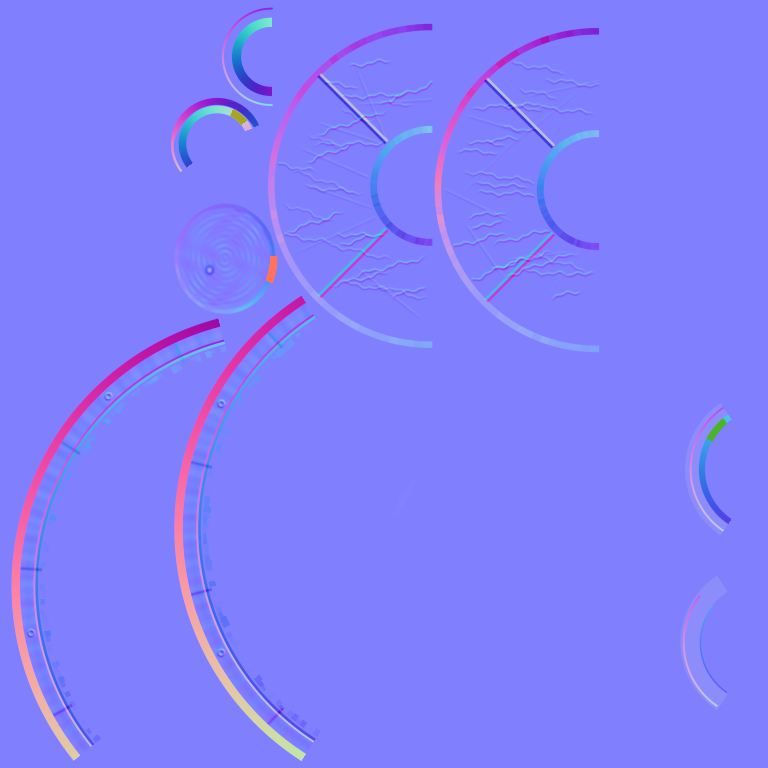
Write a WebGL 2 fragment shader that draws this texture map.

```glsl
#version 300 es
precision highp float;
// Tangent-space normal map: two cracked half discs, long curved rails, small arcs and a worn round cap.
uniform vec2 u_resolution;
out vec4 fragColor;

vec3 hash3(float n) { return fract(sin(n * vec3(12.99, 78.23, 39.43) + 1.7) * 4375.85); }

// Antialiased 1 inside [lo, hi].
float band(float x, float lo, float hi) {
    float e = 0.7 / u_resolution.y;
    return smoothstep(lo - e, lo + e, x) * (1.0 - smoothstep(hi - e, hi + e, x));
}

// Signed angle of d measured from the direction mid.
float angleFrom(vec2 d, float mid) {
    float c = cos(mid), s = sin(mid);
    return atan(c * d.y - s * d.x, c * d.x + s * d.y);
}

// Slope across a thin raised line.
float ridge(float v, float w) { return 2.0 * v / w * exp(-v * v / (w * w)); }

// Scattered wavy cracks mixed with straight scratches.
vec2 cracks(vec2 d, float seed) {
    vec2 tilt = vec2(0.0);
    for (int i = 0; i < 32; i++) {
        float k = float(i);
        vec3 h = hash3(k + seed);
        float a = 1.72 + 2.84 * (k + 0.5) / 32.0;
        bool scratch = i % 4 == 1;
        float turn = (h.y - 0.5) * (scratch ? 2.6 : 0.8);
        vec2 dir = vec2(cos(turn), sin(turn)), side = vec2(-dir.y, dir.x);
        vec2 q = d - (0.105 + 0.075 * h.x) * vec2(cos(a), sin(a));
        float u = dot(q, dir), v = dot(q, side);
        if (!scratch) v += 0.002 * sin(u * 150.0 + k) + 0.001 * sin(u * 390.0 + k * 2.0);
        float len = 0.02 + 0.035 * h.z + (scratch ? 0.02 : 0.0);
        float fade = 1.0 - smoothstep(0.6 * len, len, abs(u));
        tilt += side * ridge(v, 0.0017) * fade * (scratch ? 0.12 : 0.16 + 0.3 * h.y);
    }
    return tilt;
}

// Half disc with bevelled rims and two diagonal spokes.
vec2 halfDisc(vec2 d, float seed, float strength) {
    float r = length(d);
    if (r > 0.22 || d.x > 0.01) return vec2(0.0);
    vec2 o = d / max(r, 1e-4);
    float chip = 0.8 + 0.35 * hash3(floor(angleFrom(d, 3.14) * 19.0) + seed).x;
    float rim = mix(0.32, strength, smoothstep(-0.75, 0.1, o.y)) * chip;
    vec2 tilt = -o * rim * band(r, 0.2025, 0.211);
    tilt += o * 0.48 * chip * band(r, 0.069, 0.078);
    tilt += cracks(d, seed) * band(r, 0.082, 0.2);
    vec2 across = vec2(d.y > 0.0 ? 0.707 : -0.707, 0.707);
    float v = dot(d, across);
    float spoke = band(r, 0.08, 0.204);
    tilt += across * spoke * (0.65 * band(v, 0.0, 0.0035) - 0.75 * band(v, -0.0035, 0.0));
    return tilt * band(d.x, -1.0, 0.003);
}

// Long rail: bright outer bevel, inner lip, chipped edge, bolts and seams.
vec2 rail(vec2 d, float mid, float seed) {
    float r = length(d), a = angleFrom(d, mid);
    if (r < 0.29 || r > 0.37 || abs(a) > 1.02) return vec2(0.0);
    vec2 o = d / r, along = vec2(-o.y, o.x);
    vec2 tilt = -o * 0.96 * band(r, 0.349, 0.36);
    tilt += o * (0.55 * band(r, 0.3255, 0.329) - 0.72 * band(r, 0.329, 0.3315));
    vec3 chip = hash3(floor(a * 46.0) + seed);
    tilt += o * 0.32 * chip.x * step(0.35, chip.y) * band(r, 0.313 + 0.006 * chip.z, 0.323);
    tilt += o * 0.10 * (1.0 - smoothstep(0.0, 0.009, abs(r - 0.338)));
    vec2 bolt = vec2((abs(a) - 0.497) * r, r - 0.340);
    tilt += (o * bolt.y + along * sign(a) * bolt.x) / max(length(bolt), 1e-4)
          * 0.55 * ridge(length(bolt) - 0.0035, 0.0017);
    float seam = min(abs(abs(a) - 0.25), abs(abs(a) - 0.82)) * r;
    tilt += (along + o) * 0.3 * exp(-seam * seam / 4e-6) * band(r, 0.321, 0.349);
    tilt += along * 0.08 * sin(a * 90.0 + seed) * sin(a * 37.0) * band(r, 0.331, 0.349);
    return tilt * band(a, -1.0, 1.0);
}

// Short arc: x..y is the outer bevel, z..w the inner one.
vec2 smallArc(vec2 d, float mid, float span, vec4 radii, vec2 strength) {
    float r = length(d);
    vec2 o = d / max(r, 1e-4);
    float inside = band(angleFrom(d, mid), -span, span);
    return o * inside * (strength.y * band(r, radii.z, radii.w) - strength.x * band(r, radii.x, radii.y));
}

void main() {
    vec2 p = gl_FragCoord.xy / u_resolution;
    vec2 tilt = halfDisc(p - vec2(0.560, 0.758), 3.0, 0.6) + halfDisc(p - vec2(0.777, 0.7525), 41.0, 0.8);
    tilt += rail(p - vec2(0.375, 0.237), 2.826, 5.0) + rail(p - vec2(0.587, 0.312), 3.1416, 90.0);

    // Small arcs at the upper left and the right edge
    vec2 hook = p - vec2(0.2826, 0.8125), upper = p - vec2(0.996, 0.389), lower = p - vec2(0.990, 0.163);
    tilt += smallArc(p - vec2(0.353, 0.926), 3.1416, 1.6, vec4(0.0615, 0.064, 0.039, 0.051), vec2(0.7, 0.82));
    float lip = mix(0.057, 0.051, smoothstep(-0.01, 0.04, hook.y));
    tilt += smallArc(hook, 2.11, 1.69, vec4(lip, 0.060, 0.040, 0.050), vec2(0.8, 0.78));
    tilt += smallArc(upper, 3.1416, 0.98, vec4(0.0955, 0.098, 0.078, 0.086), vec2(0.6, 0.6));
    tilt += smallArc(lower, 3.3, 0.82, vec4(0.0985, 0.101, 0.077, 0.079), vec2(0.6, 0.35));

    // Worn cap with concentric grooves
    vec2 cap = (p - vec2(0.293, 0.663)) / vec2(0.067, 0.073);
    float cr = length(cap);
    vec2 co = cap / max(cr, 1e-4);
    float wear = sin(cap.x * 9.0 + 3.0 * sin(cap.y * 4.0)) * sin(cap.y * 7.0 - cap.x * 3.0);
    float capMask = 1.0 - smoothstep(0.97, 1.0, cr);
    tilt += capMask * (co * 0.09 * sin(cr * 58.0) * (0.5 + wear) + 0.07 * wear * vec2(-0.5, 1.0));
    tilt -= co * capMask * smoothstep(0.84, 0.93, cr) * (0.16 + 0.2 * smoothstep(0.0, 0.9, co.x - 0.4 * co.y));
    tilt += 0.5 * co * ridge(length(cap - vec2(-0.3, -0.2)) - 0.04, 0.04);

    // Faint diagonal smear
    vec2 smear = p - vec2(0.525, 0.35);
    tilt += vec2(0.05, 0.02) * exp(-pow(dot(smear, vec2(0.87, -0.5)) / 0.004, 2.0) - pow(dot(smear, vec2(0.5, 0.87)) / 0.022, 2.0));

    tilt *= min(1.0, 0.985 / max(length(tilt), 1e-4));
    vec3 color = 0.5 + 0.5 * vec3(tilt, sqrt(1.0 - dot(tilt, tilt)));

    // Pale bodies of the right arcs and saturated patches
    float pale = band(length(upper), 0.086, 0.104) * band(angleFrom(upper, 3.1416), -0.98, 0.98)
               + band(length(lower), 0.079, 0.104) * band(angleFrom(lower, 3.1416), -1.0, 1.0);
    color += pale * vec3(0.05, 0.05, -0.02);
    color = mix(color, vec3(0.30, 0.70, 0.15), band(length(upper), 0.077, 0.086) * band(angleFrom(upper, 2.46), -0.2, 0.2));
    color = mix(color, vec3(0.65, 0.65, 0.12), band(length(hook), 0.040, 0.050) * band(angleFrom(hook, 0.9), -0.24, 0.24));
    color = mix(color, vec3(1.0, 0.45, 0.36), band(cr, 0.87, 1.02) * band(angleFrom(cap, -0.2), -0.25, 0.25));
    fragColor = vec4(color, 1.0);
}
```
